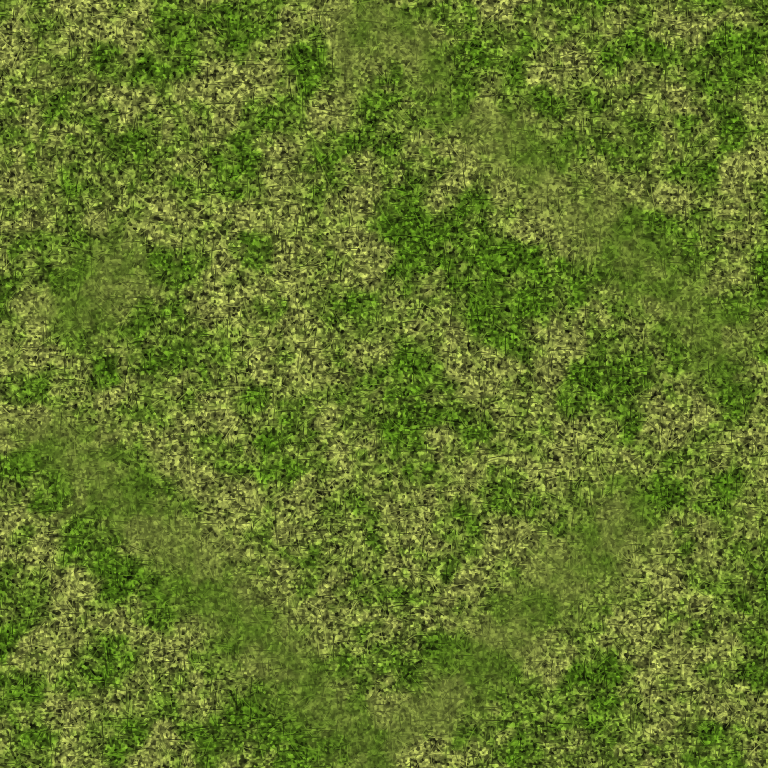
Reproduce this texture procedurally as a Shadertoy shader.

```glsl
// Patchy lawn: lush and dry grass with fine crossed blades and dark scratches.

vec3 hash3(vec2 p) {
    vec3 q = fract(p.xyx * vec3(0.1031, 0.1030, 0.0973));
    q += dot(q, q.yxz + 33.33);
    return fract((q.xxy + q.yzz) * q.zyx);
}

// Cellular noise: random cell values blended by distance to their points
float cellNoise(vec2 p) {
    vec2 home = floor(p);
    float total = 0.0, weights = 0.0;
    for (int y = -1; y <= 1; y++)
    for (int x = -1; x <= 1; x++) {
        vec2 cell = home + vec2(x, y);
        vec3 rnd = hash3(cell + 50.0);
        vec2 toPoint = cell + rnd.xy - p;
        float weight = exp(-6.0 * dot(toPoint, toPoint));
        total += weight * rnd.z;
        weights += weight;
    }
    return total / weights;
}

// One layer of scattered strokes: x = coverage, y = random tone
vec2 strokes(vec2 uv, float scale, float seed, bool scratch, float pixel) {
    vec2 p = uv * scale + seed * 7.31;
    vec2 home = floor(p);
    vec2 best = vec2(0.0);
    for (int y = -1; y <= 1; y++)
    for (int x = -1; x <= 1; x++) {
        vec2 cell = home + vec2(x, y);
        vec3 rnd = hash3(cell + seed * 91.0);
        vec3 look = hash3(cell + seed * 37.0 + 400.0);
        float angle = look.x * 3.1416;
        if (scratch) angle = 1.5708 * step(0.6, look.x) + (look.y - 0.5) * 0.35;
        vec2 along = vec2(cos(angle), sin(angle));
        vec2 d = p - cell - rnd.xy;
        float reach = mix(0.25, 0.95, rnd.z * rnd.z);
        float t = dot(d, along);
        float across = abs(dot(d, vec2(-along.y, along.x)) + 0.12 * t * t) / scale;
        float mask = 1.0 - smoothstep(0.0002, 0.0006 + pixel * 0.5, across);
        mask *= 1.0 - smoothstep(reach * 0.5, reach, abs(t));
        if (mask > best.x) best = vec2(mask, look.z);
    }
    return best;
}

void mainImage(out vec4 fragColor, in vec2 fragCoord) {
    vec2 uv = fragCoord / iResolution.y;
    float pixel = 1.0 / iResolution.y;

    // Patches of lush and dry turf
    float patches = 0.45 * cellNoise(uv * vec2(16.0, 19.0) + 5.0)
                  + 0.30 * cellNoise(uv * vec2(31.0, 36.0) + 9.0)
                  + 0.25 * cellNoise(uv * 80.0 + 31.0);
    float dryness = smoothstep(0.20, 0.76, patches);

    // Softer, evenly green turf along a broken diamond band
    vec2 fromCentre = abs(uv - 0.5);
    float band = (fromCentre.x + fromCentre.y - 0.49) / 0.075;
    float soft = exp(-band * band) * smoothstep(0.25, 0.65, cellNoise(uv * 7.0 + 3.0));
    dryness = mix(dryness, 0.5, soft * 0.5);

    // Fine leaf grain
    float shade = (cellNoise(uv * 330.0) - 0.5) * 1.15
                + (cellNoise(uv * vec2(150.0, 175.0) + 60.0) - 0.5) * 0.65 - 0.02;

    // Pale blades in all directions, every third layer dark and axis-aligned
    for (int i = 0; i < 9; i++) {
        float layer = float(i);
        bool scratch = i % 3 == 1;
        vec2 stroke = strokes(uv, 19.0 + layer * 5.0, layer + 1.0, scratch, pixel);
        float tone = scratch ? mix(-0.8, -0.1, stroke.y) : mix(-0.3, 0.6, stroke.y);
        shade = mix(shade, tone, stroke.x * 0.55);
    }
    shade *= mix(1.0, 0.5, soft);

    // Turf colour, with yellow-green light on the raised blades
    vec3 lush = vec3(0.265, 0.39, 0.085);
    vec3 dry = vec3(0.475, 0.505, 0.245);
    vec3 color = mix(lush, dry, dryness) * max(1.0 + shade, 0.12);
    color += vec3(0.07, 0.06, 0.03) * max(shade, 0.0);
    fragColor = vec4(clamp(color, 0.0, 1.0), 1.0);
}
```
